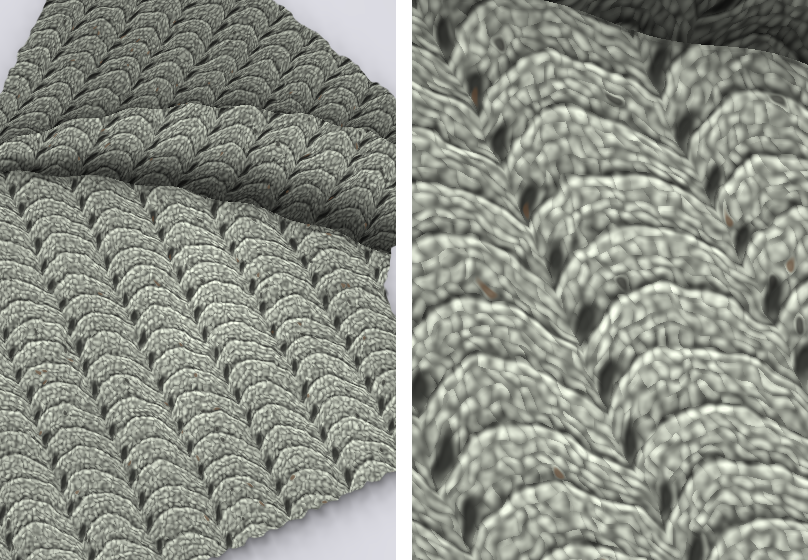
Left, the full canvas; right, a detail of the centre.
Give the GLSL for this texture, as a Shadertoy shader.

```glsl
// Folded sage wool shawl knitted in rows of scalloped fans, lying on a pale table.

// Lengths are in canvas heights; x runs from 0 to about 0.707.
const vec3 WOOL = vec3(0.975, 1.0, 0.93);
const vec3 TABLE = vec3(0.86, 0.86, 0.89);
const vec3 BROWN_FLECK = vec3(0.38, 0.28, 0.20);
const vec3 DARK_FLECK = vec3(0.14, 0.14, 0.13);
const vec2 STITCHES = vec2(13.0, 4.0);       // per fan: across, down
const float FAN_DEPTH = 0.95;                // arch drop, in rows
const float FRONT_WIDTH = 0.122, FRONT_ROW = 0.039, FRONT_LEAN = 0.44;
const float ROLL_WIDTH = 0.094, ROLL_ROW = 0.034, ROLL_LEAN = -0.55;
const float BACK_WIDTH = 0.086, BACK_ROW = 0.030, BACK_LEAN = -0.70;
const float FRONT_LIGHT = 0.80, ROLL_LIGHT = 0.72, BACK_LIGHT = 0.65;
const float FLECK_SHARE = 0.016;
const vec2 LIGHT_STEP = vec2(-0.0018, 0.0030);

float hash(vec2 p) {
    vec3 q = fract(p.xyx * vec3(0.1031, 0.1030, 0.0973));
    q += dot(q, q.yzx + 33.33);
    return fract((q.x + q.y) * q.z);
}

vec2 gradient(vec2 cell) {
    float a = 6.2832 * hash(cell);
    return vec2(cos(a), sin(a));
}

float noise(vec2 p) {
    vec2 i = floor(p), f = fract(p), w = f * f * f * (f * (f * 6.0 - 15.0) + 10.0);
    vec2 e = vec2(1.0, 0.0);
    return mix(mix(dot(gradient(i), f), dot(gradient(i + e), f - e), w.x),
               mix(dot(gradient(i + e.yx), f - e.yx), dot(gradient(i + 1.0), f - 1.0), w.x), w.y);
}

// Fold lines of the cloth
float rollTop(float x) { return 0.812 - 0.55 * (x - 0.36) * (x - 0.36) + 0.004 * sin(60.0 * x); }
float crease(float x) { return 0.692 - 0.30 * x * x + 0.004 * sin(45.0 * x); }

// Signed distance to the scalloped outline, positive on the cloth
float clothEdge(vec2 p) {
    float left = (p.x - 0.085 + 0.52 * (1.0 - p.y)) * 0.89;
    float top = (1.0 - 0.8 * (p.x - 0.488) - p.y) * 0.78;
    float right = 0.69 + 4.0 * (p.y - 0.5) * (p.y - 0.5) - p.x;
    float bottom = (p.y - 0.16 + 0.48 * (0.706 - p.x)) * 0.90;
    float scallop = 0.005 * abs(sin(75.0 * (p.x + 0.4 * p.y))) + 0.006 * noise(p * 60.0);
    return min(min(left, top), min(right, bottom)) + scallop - 0.003;
}

// Fan column in x, arched row in y
vec2 fanCoords(vec2 p) {
    vec2 q = p + 0.010 * vec2(noise(p * 11.0), noise(p * 13.0 + 40.0));
    q += 0.005 * vec2(noise(p * 42.0 + 9.0), noise(p * 42.0 + 70.0));
    vec2 fan;
    if (p.y < crease(p.x)) {
        float down = 0.349 - q.y;
        fan = vec2((q.x - 0.267 - FRONT_LEAN * down) / (FRONT_WIDTH + 0.028 * down),
                   (-down * (1.0 - 0.2 * down) - 0.10 * q.x) / FRONT_ROW);
    } else if (p.y < rollTop(p.x)) {
        fan = vec2((q.x + ROLL_LEAN * (q.y - 0.77)) / ROLL_WIDTH, (q.y + 0.08 * q.x) / ROLL_ROW);
    } else {
        fan = vec2((q.x - 0.08 + BACK_LEAN * (q.y - 0.87)) / BACK_WIDTH, (q.y + 0.14 * q.x) / BACK_ROW);
    }
    float f = 2.0 * fract(fan.x) - 1.0;
    fan.y += FAN_DEPTH * f * f;
    return fan;
}

vec2 stitchCoords(vec2 fan, vec2 p) {
    vec2 s = fan * STITCHES + 0.55 * vec2(noise(p * 75.0), noise(p * 75.0 + 31.0));
    s.x += 0.5 * mod(floor(s.y), 2.0);
    return s;
}

// Height of the knitting, 0 in holes and 1 on raised rims
float knitHeight(vec2 p) {
    vec2 fan = fanCoords(p), s = stitchCoords(fan, p), id = floor(s);
    float t = fract(fan.y), across = fract(fan.x), edge = min(across, 1.0 - across);
    float rim = smoothstep(0.0, 0.28, t) * smoothstep(1.0, 0.90, t);
    float lip = smoothstep(0.60, 0.85, t) * smoothstep(1.0, 0.90, t);
    vec2 bump = fract(s) - 0.5 + 0.45 * (vec2(hash(id), hash(id + 17.0)) - 0.5);
    float stitch = smoothstep(0.70, 0.10, length(bump)) * mix(0.6, 1.0, hash(id + 53.0));
    float h = 0.20 + 0.24 * rim + 0.14 * lip + 0.40 * stitch + 0.28 * noise(p * 150.0);

    // Lace holes right of each valley, twisted strand left of it
    float groove = mix(0.80, 1.0, smoothstep(0.0, 0.14, edge));
    float hole = smoothstep(0.30, 0.08, length(vec2((across - 0.07) * 2.8, t - 0.22)));
    float strand = smoothstep(0.05, 0.01, abs(across - 0.96)) * (0.5 + 0.5 * sin(12.566 * t));
    return clamp(h * groove * (1.0 - 0.95 * hole) + 0.16 * strand, 0.0, 1.0);
}

// Broad light over the folds
float foldLight(vec2 p) {
    float top = rollTop(p.x), low = crease(p.x);
    float soft = 1.0 + 0.12 * noise(p * 4.0 + 7.0);
    if (p.y < low) {
        vec2 d = p - vec2(0.36, 0.42);
        float shadow = exp((p.y - low) / 0.014) * mix(0.40, 0.25, p.x / 0.7);
        return (FRONT_LIGHT + 0.06 * exp(-12.0 * dot(d, d))) * soft * (1.0 - shadow);
    }
    if (p.y < top) {
        float k = (p.y - low) / (top - low);
        return ROLL_LIGHT * soft * mix(0.42, 1.06, smoothstep(0.0, 0.65, k));
    }
    return BACK_LIGHT * soft * (1.0 - 0.35 * exp((top - p.y) / 0.020));
}

void mainImage(out vec4 fragColor, in vec2 fragCoord) {
    vec2 p = fragCoord / iResolution.y;
    float pixel = 1.0 / iResolution.y;

    // Wool: height shading plus light from the upper left
    float h = knitHeight(p);
    float slope = clamp(h - knitHeight(p + LIGHT_STEP), -0.4, 0.4);
    vec3 wool = WOOL * foldLight(p) * (mix(0.24, 1.06, h) + 0.20 * slope);

    // Tweed flecks on single stitches
    vec2 s = stitchCoords(fanCoords(p), p), id = floor(s);
    float fleck = step(1.0 - FLECK_SHARE, hash(id + 5.0)) * smoothstep(0.5, 0.2, length(fract(s) - 0.5));
    wool = mix(wool, mix(BROWN_FLECK, DARK_FLECK, step(0.5, hash(id + 91.0))), 0.7 * fleck);

    // Table with the soft shadow of the cloth
    float edge = clothEdge(p);
    float shadow = exp(min(edge, 0.0) / 0.022) * mix(0.50, 0.10, smoothstep(0.2, 0.6, p.y));
    vec3 table = TABLE * (1.0 - shadow) * (1.0 + 0.04 * noise(p * 3.0));

    fragColor = vec4(mix(table, wool, smoothstep(-pixel, pixel, edge)), 1.0);
}
```
